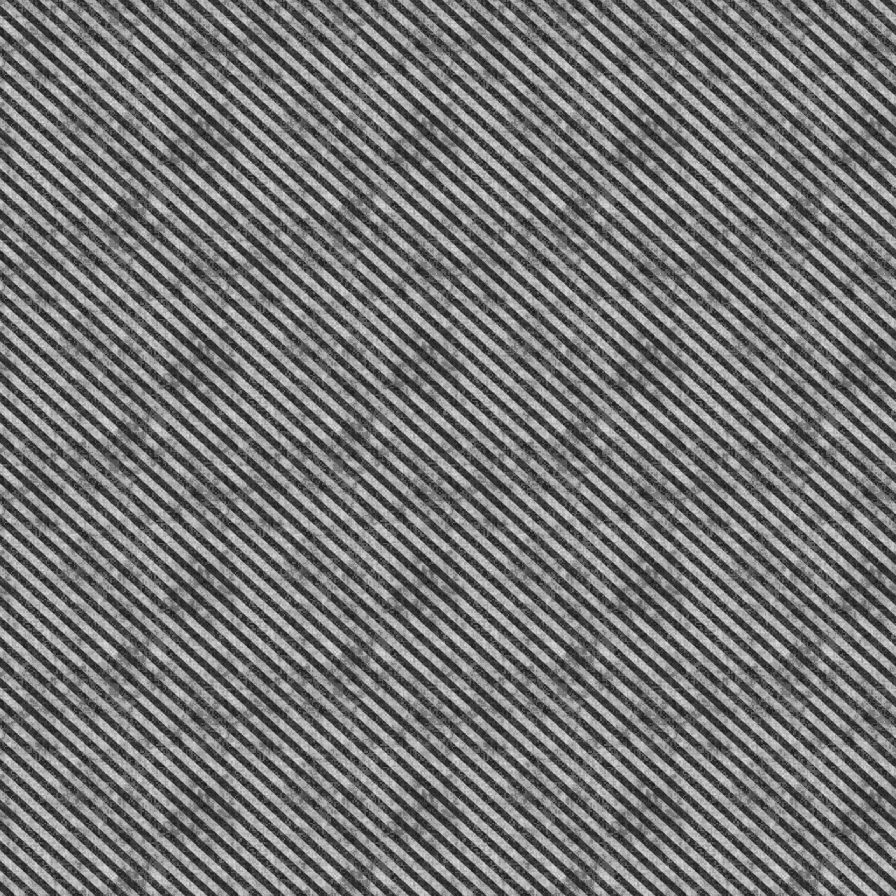
A three.js fragment shader for this pattern:

```glsl
varying vec2 vUv;

float hash(vec2 p) {
  vec3 q = fract(p.xyx * 0.1031);
  q += dot(q, q.yzx + 33.33);
  return fract((q.x + q.y) * q.z);
}

// Value noise over the unit square, wrapping after period cells
float wrapNoise(vec2 uv, vec2 period, float seed) {
  vec2 p = uv * period;
  vec2 cell = floor(p);
  vec2 f = fract(p);
  f = f * f * (3.0 - 2.0 * f);
  vec2 lo = mod(cell, period) + seed;
  vec2 hi = mod(cell + 1.0, period) + seed;
  return mix(mix(hash(lo), hash(vec2(hi.x, lo.y)), f.x),
             mix(hash(vec2(lo.x, hi.y)), hash(hi), f.x), f.y);
}

float blotches(vec2 uv, float seed) {
  float sum = 0.0;
  float weight = 0.28;
  float period = 7.0;
  for (int i = 0; i < 4; i++) {
    sum += weight * wrapNoise(uv, vec2(period), seed + float(i) * 17.0);
    weight *= 0.92;
    period *= 2.0;
  }
  return sum;
}

void main() {
  // Diagonal stripes falling to the right, 40 across and 44 down
  float phase = fract(dot(vUv, vec2(40.0, 44.0)));
  float light = smoothstep(0.185, 0.295, abs(phase - 0.5));

  // The worn cloth repeats four times each way
  vec2 cloth = fract(vUv * 4.0);
  float grain = hash(floor(cloth * 128.0) + 211.0) - 0.5;
  float threads = wrapNoise(cloth, vec2(24.0, 128.0), 307.0)
                + wrapNoise(cloth, vec2(128.0, 24.0), 401.0) - 1.0;

  // Grime speckles the light stripes, fading lifts the dark ones
  float grime = smoothstep(0.52, 0.74, blotches(cloth, 53.0) + grain * 0.26);
  float fade = smoothstep(0.5, 0.74, blotches(cloth, 127.0) + grain * 0.26);
  float lightShade = 0.715 - 0.3 * grime + 0.17 * grain + 0.08 * threads;
  float darkShade = 0.215 + 0.13 * fade - 0.05 * grime + 0.15 * grain + 0.06 * threads;

  gl_FragColor = vec4(vec3(mix(darkShade, lightShade, light)), 1.0);
}
```
